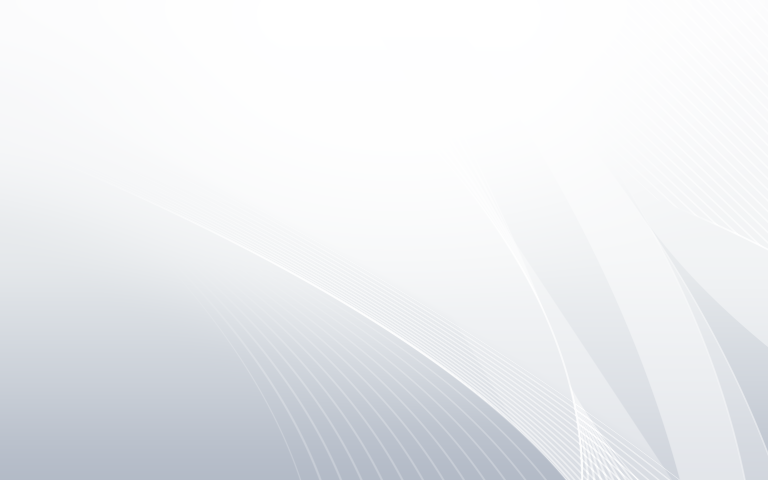
A WebGL 1 fragment shader for this background:

```glsl
precision highp float;
// Pale silver backdrop: a vertical grey ramp under a soft white glow, crossed by
// translucent sweeping ribbons and fans of hairlines. Every sweep is a parabola
// x(y); ribbons fill between two parabolas and fans interpolate between them.

uniform vec2 u_resolution;

#define ASPECT 1.6
#define HAIRLINE 0.0011
#define FAN_LINES 13.0
#define MESH_LINES 14.0
#define NET_LINES 9.0
#define GLOW_CENTER vec2(0.83, 0.92)
#define GLOW_SIZE vec2(0.66, 0.43)

const vec3 STEEL = vec3(0.695, 0.725, 0.775);
const vec3 SILVER = vec3(0.825, 0.845, 0.870);
const vec3 MIST = vec3(0.902, 0.914, 0.924);
const vec3 PEARL = vec3(0.960, 0.963, 0.970);
const vec3 SNOW = vec3(0.982, 0.982, 0.987);

float pixel;

// Horizontal position of the parabola k at height y
float sweep(vec3 k, float y) {
  return k.x + y * (k.y + y * k.z);
}

// Smooth step with a one-pixel edge
float side(float d) {
  return smoothstep(-pixel, pixel, d);
}

float stroke(float d, float width) {
  return 1.0 - smoothstep(width * 0.4, width + pixel, abs(d));
}

// Hairlines between two horizontal positions; bias above one crowds them left
float fan(float x, float left, float right, float count, float bias) {
  float span = max(right - left, 0.001);
  float f = clamp((x - left) / span, 0.0001, 1.0);
  float warped = pow(f, 1.0 / bias);
  float slope = warped / (f * bias * span);
  float d = (fract(warped * count + 0.5) - 0.5) / (count * slope);
  float inside = side(x - left) * side(right - x) * step(left, right);
  return stroke(d * 0.75, HAIRLINE) * inside;
}

vec3 ramp(float y) {
  vec3 c = mix(STEEL, SILVER, smoothstep(-0.05, 0.33, y));
  c = mix(c, MIST, smoothstep(0.24, 0.50, y));
  c = mix(c, PEARL, smoothstep(0.46, 0.78, y));
  return mix(c, SNOW, smoothstep(0.72, 1.0, y));
}

void main() {
  vec2 p = gl_FragCoord.xy / u_resolution * vec2(ASPECT, 1.0);
  pixel = 1.0 / u_resolution.y;
  float x = p.x;
  float y = p.y;

  // Sweeps, from left to right
  float fanLeft = sweep(vec3(0.625, -0.336, -0.627), y);
  float mainArc = sweep(vec3(1.180, -0.832, -1.150), y);
  float foldArc = sweep(vec3(1.140, -0.580, 0.0), y);
  float meshArc = sweep(vec3(1.417, -1.300, -0.450), y);
  float innerArc = sweep(vec3(1.2125, 0.0, -0.647), y);
  float netArc = sweep(vec3(1.330, -0.900, 0.900), y);
  float bandLeft = sweep(vec3(1.400, -0.660, 0.0), y);
  float ribbonLeft = sweep(vec3(1.417, -0.267, -0.233), y);
  float ribbonRight = sweep(vec3(1.552, -0.202, -0.330), y);
  float stripRight = sweep(vec3(1.620, -0.350, -0.300), y);
  float wedgeTop = sweep(vec3(2.012, -1.755, 0.965), y);

  // Whiteness of each overlapping veil
  float low = 1.0 - smoothstep(0.45, 0.78, y);
  float veil = 0.36 * smoothstep(-0.5, 0.0, x - mainArc) * smoothstep(0.08, 0.42, y);
  veil = mix(veil, 0.40, side(x - mainArc));
  veil = mix(veil, 0.50, side(x - foldArc) * side(x - mainArc));
  veil = mix(veil, 0.60, smoothstep(-0.03, 0.03, x - meshArc));
  veil = mix(veil, 0.37, side(x - bandLeft) * side(ribbonLeft - x));
  veil = mix(veil, 0.63, side(x - ribbonLeft));
  veil = mix(veil, 0.40, side(x - ribbonRight) * low);
  veil = mix(veil, 0.12, side(x - stripRight) * low);
  veil = mix(veil, 0.48, side(x - wedgeTop) * side(x - ribbonRight));
  veil *= 1.0 - 0.7 * smoothstep(0.52, 0.85, y);
  vec3 color = mix(ramp(y), vec3(1.0), veil);

  // White glow around the upper centre
  float glow = 1.0 - smoothstep(0.35, 1.4, length((p - GLOW_CENTER) / GLOW_SIZE));
  color = mix(color, vec3(1.0), glow * 0.9);

  // Sparse fan, dense mesh, small net and tapering strands of hairlines
  float sparse = 0.24 * (1.0 - smoothstep(0.2, 0.5, y));
  float lines = sparse * fan(x, fanLeft, mainArc, FAN_LINES, 1.0);
  float dense = 0.50 * (1.0 - smoothstep(0.42, 0.68, y));
  lines += dense * fan(x, mainArc, meshArc, MESH_LINES, 1.35);
  float net = 0.55 * (1.0 - smoothstep(0.15, 0.26, y));
  lines += net * fan(x, innerArc, netArc, NET_LINES, 1.0);
  float rise = max(y - 0.3, 0.0);
  float strands = 0.5 * smoothstep(0.30, 0.40, y) * (1.0 - smoothstep(0.60, 0.80, y));
  lines += strands * fan(x, innerArc, innerArc + 0.5 * rise * rise, 5.0, 1.0);

  // Bright ribbon edges
  float fade = 1.0 - smoothstep(0.42, 0.70, y);
  lines += 0.70 * stroke((x - mainArc) * 0.6, 0.0014) * fade * smoothstep(0.0, 0.3, y);
  lines += 0.65 * stroke(x - innerArc, 0.0014) * fade;
  lines += 0.35 * stroke(x - ribbonRight, HAIRLINE) * fade;
  lines += 0.40 * stroke(x - stripRight, HAIRLINE) * fade;

  // Shallow arc at the right with faint steep hairlines above it
  float u = x - 1.396;
  float above = y - (0.573 - 0.40 * u - 0.27 * u * u);
  float right = smoothstep(1.38, 1.56, x);
  lines += 0.80 * right * stroke(above, 0.0014);
  float patch = smoothstep(1.20, 1.45, x) * side(above);
  lines += 0.60 * patch * fan(x, 2.0 - 1.08 * y, 2.5 - 0.92 * y, 26.0, 1.0);

  color = mix(color, vec3(1.0), clamp(lines, 0.0, 0.9));
  gl_FragColor = vec4(color, 1.0);
}
```
